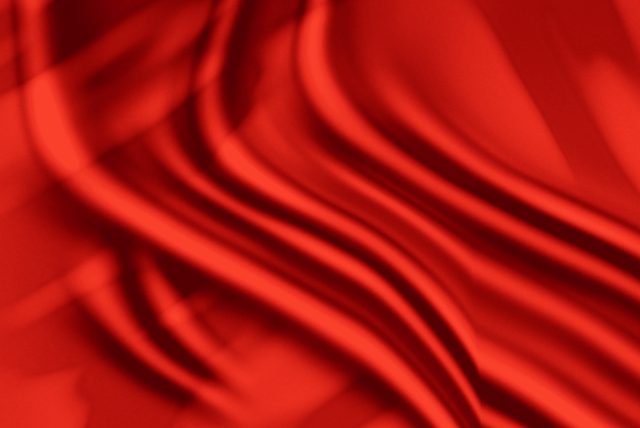
This texture is drawn by a Shadertoy shader. Its source:

```glsl
// Draped red satin: long folds fall from the top left and sweep to the lower right.
// A bent coordinate runs across the folds; each fold adds a sheen, a broad shadow
// and a thin crease to one tone, which a red colour ramp turns into cloth.

#define FLAT_TONE 0.77
#define FOLD_TONE 0.68
#define SHEEN 0.40
#define SHADOW 0.60
#define CREASE 0.24
#define WARP 0.07
#define WRINKLE 0.52
#define RIPPLE 0.30
#define GRAIN 0.035
#define SLOPE 0.55
#define BEND 0.28
#define CONTRAST 1.18

float hash(vec2 p) {
    vec3 q = fract(vec3(p.xyx) * 0.1031);
    q += dot(q, q.yzx + 33.33);
    return fract((q.x + q.y) * q.z);
}

float noise(vec2 p) {
    vec2 i = floor(p), f = fract(p);
    f = f * f * f * (f * (f * 6.0 - 15.0) + 10.0);
    return mix(mix(hash(i), hash(i + vec2(1, 0)), f.x),
               mix(hash(i + vec2(0, 1)), hash(i + vec2(1, 1)), f.x), f.y);
}

// x: coordinate across the folds, y: 1 where they hang upright, 0 where they slant
vec2 drape(vec2 p) {
    float upright = p.x;
    float slanted = 1.3 * (p.y + SLOPE * p.x);
    float h = max(BEND - abs(upright - slanted), 0.0) / BEND;
    float s = min(upright, slanted) - h * h * BEND * 0.25;
    return vec2(s, smoothstep(-0.2, 0.25, slanted - upright));
}

// Sheen with a crisp edge on the lit side (u < 0) and a shadow on the other
float foldSide(float u, float shadow) {
    float tail = max(u - 1.7, 0.0);
    float shade = smoothstep(0.2, 1.6, u) * exp(-0.45 * tail * tail);
    float c = (u + 1.4) / 0.42;
    return SHEEN * exp(-u * u * (u < 0.0 ? 2.2 : 1.0))
         - shadow * shade - CREASE * exp(-c * c);
}

// The shadow changes sides as the fold turns
float foldLight(float d, float width, float upright) {
    float q = d / width;
    return mix(foldSide(-q, SHADOW), foldSide(q, SHADOW * 0.55), upright);
}

// Wrinkles stretched along a direction, with a narrow dark crease
float wrinkles(vec2 p, vec2 dir, float density) {
    vec2 q = vec2(dot(p, dir) * 2.2, dot(p, vec2(-dir.y, dir.x)) * density);
    float n = 0.75 * noise(q + 5.3) + 0.25 * noise(q * 2.1 + 11.7);
    float c = (n - 0.4) / 0.05;
    return smoothstep(0.27, 0.68, n) - 0.55 - 0.25 * exp(-c * c);
}

vec3 satin(float tone) {
    vec3 ramp[6] = vec3[6](
        vec3(0.33, 0.00, 0.01), vec3(0.46, 0.00, 0.01), vec3(0.60, 0.03, 0.02),
        vec3(0.72, 0.07, 0.05), vec3(0.84, 0.13, 0.09), vec3(0.93, 0.19, 0.13));
    float x = clamp(tone, 0.0, 1.0) * 5.0;
    int i = min(int(x), 4);
    vec3 glow = vec3(0.05, 0.06, 0.04) * smoothstep(1.0, 1.25, tone);
    return mix(ramp[i], ramp[i + 1], x - float(i)) + glow;
}

void mainImage(out vec4 fragColor, in vec2 fragCoord) {
    vec2 uv = fragCoord / iResolution.y;
    vec2 p = uv + WARP * (vec2(noise(uv * 2.6), noise(uv * 2.6 + 17.0)) - 0.5);
    float along = p.x - p.y;

    // Hanging parts lean to either side; the lowest slanted folds turn down again
    float lean = 0.17 * sin(8.5 * (p.x - 0.3)) * max(p.y - 0.6, 0.0);
    vec2 hung = vec2(p.x - lean, p.y - 0.54);
    float turn = clamp(p.x - 0.85, 0.0, 0.27);
    float low = 1.0 - smoothstep(0.1, 0.8, drape(hung).x);
    vec2 cloth = drape(hung + vec2(0.0, 2.2 * turn * turn * low));
    float s = cloth.x, upright = cloth.y;

    float gathered = smoothstep(0.1, 0.25, s) * (1.0 - smoothstep(0.9, 1.08, s));
    float tone = mix(FLAT_TONE, FOLD_TONE, gathered);

    // Main folds: position, width, strength, start along the cloth
    vec4 folds[6] = vec4[6](
        vec4(0.16, 0.042, 1.0, -2.0), vec4(0.36, 0.030, 0.9, -0.35),
        vec4(0.48, 0.034, 1.0, -2.0), vec4(0.64, 0.026, 0.6, 0.1),
        vec4(0.78, 0.034, 1.0, -2.0), vec4(0.91, 0.032, 0.9, 0.1));
    for (int i = 0; i < 6; i++) {
        vec4 f = folds[i];
        float vary = noise(vec2(along * 2.4, f.x * 40.0));
        float start = smoothstep(f.w - 0.15, f.w + 0.25, along);
        tone += f.z * start * (0.8 + 0.4 * vary)
              * foldLight(s - f.x, f.y * (0.8 + 0.45 * vary), upright);
    }

    // Narrow ripples that run with the folds
    float ripple = noise(vec2(s * 27.0, along * 2.2 + 3.0)) - 0.5;
    tone += RIPPLE * ripple * gathered * (1.0 - 0.6 * upright);

    // Smaller curled folds in the lower left
    float below = 1.0 - smoothstep(0.0, 0.12, s);
    vec2 curl = drape(p - vec2(0.2, 0.24));
    float curlArea = below * smoothstep(-0.3, -0.05, along)
                   * (1.0 - smoothstep(0.4, 0.65, p.x));
    for (int i = 0; i < 2; i++)
        tone += curlArea * foldLight(curl.x - 0.11 * float(i), 0.034, curl.y);

    // Cross wrinkles on the left, long ones at the upper right
    float left = max(upright * (1.0 - smoothstep(0.6, 1.0, s)), 0.6 * below);
    left *= smoothstep(-0.05, 0.2, p.x) * 0.7 + 0.3;
    tone += WRINKLE * left * wrinkles(p, vec2(0.84, 0.54), 8.0);
    float right = smoothstep(0.95, 1.15, s);
    tone += 0.65 * WRINKLE * right * wrinkles(p, vec2(0.5, -0.86), 7.0);

    // Falling light at the top, overall contrast and fine weave
    tone -= 0.11 * smoothstep(0.65, 1.0, uv.y);
    tone = 0.61 + CONTRAST * (tone - 0.61);
    tone += GRAIN * (noise(uv * 230.0) - 0.5);

    fragColor = vec4(satin(tone), 1.0);
}
```
